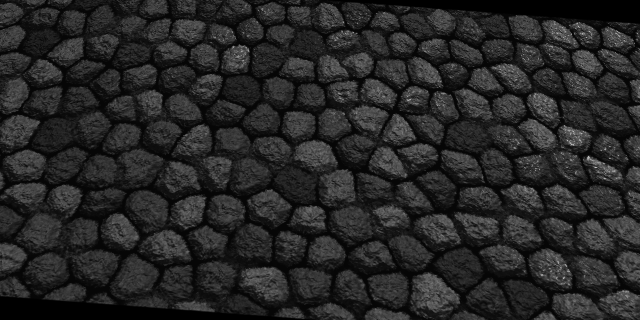
This texture is drawn by a Shadertoy shader. Its source:

```glsl
#define NEAR_SIZE 0.145
#define SIZE_LOSS 0.057
#define ROW_DENSITY 1.2
#define SLOPE 0.075
#define JITTER 0.5
#define CORNER_SHARPNESS 17.0
#define GAP 0.05
#define DOME 0.30
#define ROUGHNESS 0.13
#define BRIGHTNESS 0.31
#define SUNKEN_SHARE 0.16
#define LIGHT_DIR vec3(0.18, 0.52, 0.83)

struct Stone { float edge; vec2 cell; vec2 offset; };

vec2 hash2(vec2 p) {
    vec3 q = fract(p.xyx * vec3(0.1031, 0.1030, 0.0973));
    q += dot(q, q.yzx + 33.33);
    return fract((q.xx + q.yz) * q.zy);
}

float cornerSlope(vec2 corner, vec2 toPoint) {
    return dot(hash2(corner) * 2.0 - 1.0, toPoint);
}

float gradientNoise(vec2 p) {
    vec2 i = floor(p), f = p - i;
    vec2 u = f * f * f * (f * (f * 6.0 - 15.0) + 10.0);
    vec2 e = vec2(1.0, 0.0);
    return mix(mix(cornerSlope(i, f), cornerSlope(i + e, f - e), u.x),
               mix(cornerSlope(i + e.yx, f - e.yx), cornerSlope(i + 1.0, f - 1.0), u.x), u.y);
}

float fbm(vec2 p) {
    float sum = 0.0, amplitude = 1.0;
    for (int k = 0; k < 3; k++) {
        sum += amplitude * gradientNoise(p);
        p = mat2(1.6, 1.2, -1.2, 1.6) * p + 17.3;
        amplitude *= 0.55;
    }
    return sum;
}

// Staggered rows of jittered stones
vec2 stoneCentre(vec2 cell) {
    return cell + vec2(0.25 + 0.5 * mod(cell.y, 2.0), 0.5) + JITTER * (hash2(cell) - 0.5);
}

// Nearest stone, with a rounded distance to its border
Stone nearestStone(vec2 p) {
    Stone s = Stone(0.0, vec2(0.0), vec2(0.0));
    float best = 9.0;
    for (int j = -1; j <= 1; j++)
    for (int i = -1; i <= 1; i++) {
        vec2 cell = floor(p) + vec2(i, j);
        vec2 r = stoneCentre(cell) - p;
        if (dot(r, r) < best) {
            best = dot(r, r);
            s.cell = cell;
            s.offset = r;
        }
    }
    float sum = 0.0;
    for (int j = -2; j <= 2; j++)
    for (int i = -2; i <= 2; i++) {
        if (i == 0 && j == 0) continue;
        vec2 r = stoneCentre(s.cell + vec2(i, j)) - p;
        float border = dot(0.5 * (r + s.offset), normalize(r - s.offset));
        sum += exp(-CORNER_SHARPNESS * border);
    }
    s.edge = -log(sum) / CORNER_SHARPNESS;
    return s;
}

float isSunken(vec2 cell) {
    return step(hash2(cell + 71.0).x, SUNKEN_SHARE);
}

// Domed top with a random tilt and a rough skin
float stoneHeight(Stone s, vec2 p) {
    float dome = DOME * smoothstep(0.0, 0.28, s.edge);
    float tilt = dot(hash2(s.cell + 23.0) - 0.5, s.offset) * 0.9;
    return (dome + tilt) * (1.0 - 0.6 * isSunken(s.cell)) + ROUGHNESS * fbm(p * 4.0);
}

void mainImage(out vec4 fragColor, in vec2 fragCoord) {
    vec2 uv = fragCoord / iResolution.y;
    float centreX = 0.5 * iResolution.x / iResolution.y;
    float level = uv.y + SLOPE * (uv.x - centreX);

    // Receding ground, slightly warped
    float size = NEAR_SIZE - SIZE_LOSS * level;
    vec2 p = vec2((uv.x - centreX) / size + 50.0, -log(size) / SIZE_LOSS * ROW_DENSITY);
    p += 0.1 * vec2(gradientNoise(p * 2.3), gradientNoise(p * 2.3 + 40.0));

    // Lit relief
    vec2 e = vec2(0.025, 0.0);
    Stone s = nearestStone(p);
    float h = stoneHeight(s, p);
    float hx = stoneHeight(nearestStone(p + e), p + e);
    float hy = stoneHeight(nearestStone(p + e.yx), p + e.yx);
    vec3 normal = normalize(vec3(h - hx, h - hy, e.x));
    float light = max(dot(normal, normalize(LIGHT_DIR)), 0.0);

    // Stone surface
    float sunken = isSunken(s.cell);
    float grain = fbm(p * 11.0);
    float tone = BRIGHTNESS * mix(0.72, 1.2, hash2(s.cell + 5.0).y);
    tone *= (1.0 - 0.35 * sunken) * mix(0.88, 1.12, 0.5 * uv.x);
    float stone = tone * (0.2 + 0.8 * light) * (1.0 + 0.45 * grain);

    // Wet shine, strongest at the far right
    float wet = smoothstep(0.0, 0.4, gradientNoise(p * 0.6 + 9.0) + 0.25 * (uv.x + level - 1.9));
    stone += 0.3 * wet * smoothstep(0.75, 1.0, light) * smoothstep(-0.1, 0.5, grain);

    // Dark joints, partly filled with mud
    float mudCover = smoothstep(0.0, 0.35, fbm(p * 0.7 + 31.0));
    float joint = 0.025 + mudCover * max(0.08 + 0.12 * grain, 0.0);
    float mask = smoothstep(GAP - 0.04, GAP + 0.05, s.edge + 0.05 * grain);
    float grey = mix(joint, stone, mask);

    // Empty wedges beyond the tilted ground
    float blur = 1.0 / iResolution.y;
    grey *= smoothstep(-blur, blur, level) * smoothstep(-blur, blur, 1.0 - level);
    fragColor = vec4(vec3(clamp(grey, 0.0, 1.0)), 1.0);
}
```
